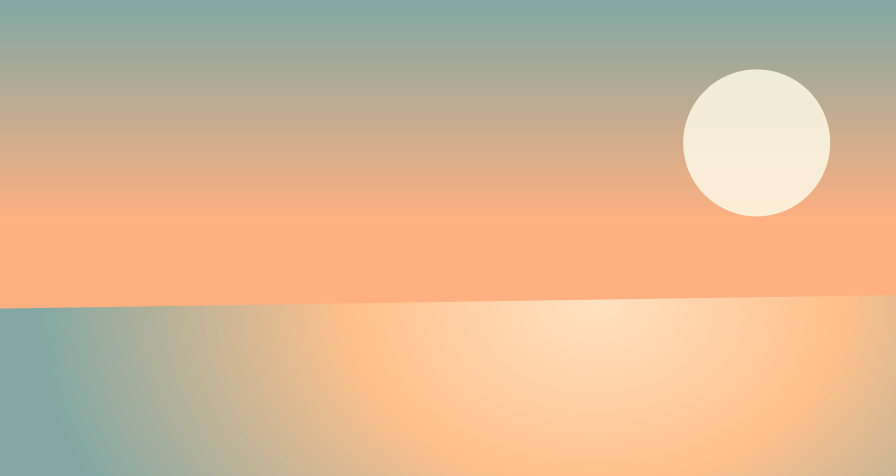
Write a WebGL 2 fragment shader that draws this background.

```glsl
#version 300 es
precision highp float;
// Flat sunset seascape: a vertical sky gradient with a pale translucent sun,
// above a slightly tilted horizon and water lit by an elliptical glow.
// Lengths are in canvas heights, with the origin at the lower left.

uniform vec2 u_resolution;
out vec4 fragColor;

// Colours
const vec3 SKY_TOP = vec3(0.508, 0.655, 0.643);
const vec3 SKY_LOW = vec3(1.0, 0.690, 0.502);
const vec3 SUN = vec3(0.990, 0.968, 0.894);
const vec3 GLOW_CORE = vec3(1.0, 0.886, 0.757);
const vec3 GLOW_MID = vec3(1.0, 0.753, 0.545);
const vec3 WATER_DEEP = vec3(0.508, 0.655, 0.643);

// Layout
const float ASPECT = 1.882;         // width over height of the composition
const float SKY_FADE_END = 0.534;   // height where the sky turns flat
const vec2 SUN_CENTER = vec2(1.5895, 0.6998);
const float SUN_RADIUS = 0.1544;
const float SUN_OPACITY = 0.86;
const float HORIZON_LEFT = 0.3517;
const float HORIZON_RIGHT = 0.3799;
const vec2 GLOW_CENTER = vec2(1.25, 0.368);
const float GLOW_SQUASH = 0.75;     // vertical over horizontal radius
const float GLOW_MID_RADIUS = 0.515;
const float GLOW_END_RADIUS = 1.181;

// Antialiased coverage of the region where the signed distance is negative
float coverage(float dist, float pixel) {
    return clamp(0.5 - dist / pixel, 0.0, 1.0);
}

vec3 skyColor(vec2 p, float pixel) {
    float fade = clamp((1.0 - p.y) / (1.0 - SKY_FADE_END), 0.0, 1.0);
    vec3 sky = mix(SKY_TOP, SKY_LOW, fade);
    float disc = coverage(length(p - SUN_CENTER) - SUN_RADIUS, pixel);
    return mix(sky, SUN, disc * SUN_OPACITY);
}

// Three-stop radial gradient over an ellipse
vec3 waterColor(vec2 p) {
    float r = length((p - GLOW_CENTER) / vec2(1.0, GLOW_SQUASH));
    float inner = clamp(r / GLOW_MID_RADIUS, 0.0, 1.0);
    float outer = clamp((r - GLOW_MID_RADIUS) / (GLOW_END_RADIUS - GLOW_MID_RADIUS), 0.0, 1.0);
    return mix(mix(GLOW_CORE, GLOW_MID, inner), WATER_DEEP, outer);
}

void main() {
    float pixel = 1.0 / u_resolution.y;
    vec2 p = gl_FragCoord.xy * pixel;
    // Keep the composition centred on other canvas shapes
    p.x += 0.5 * (ASPECT - u_resolution.x * pixel);

    float horizon = mix(HORIZON_LEFT, HORIZON_RIGHT, p.x / ASPECT);
    float water = coverage(p.y - horizon, pixel);
    fragColor = vec4(mix(skyColor(p, pixel), waterColor(p), water), 1.0);
}
```
